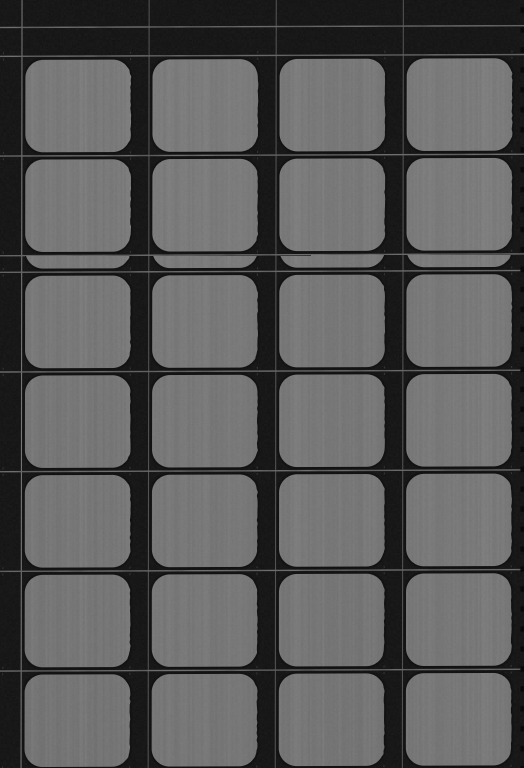
This pattern is drawn by a Shadertoy shader. Its source:

```glsl
#define PITCH vec2(0.1655, 0.1298)
#define ORIGIN vec2(0.0287, 0.0734)
#define CELL_CENTER vec2(0.0731, 0.0649)
#define CELL_HALF vec2(0.0686, 0.0602)
#define CORNER 0.0235
#define TILT vec2(0.0013, 0.0035)
#define SPLICE 0.3341
#define OVERLAP 0.0216
#define HEADER_LINE -0.0376
#define LINE_WIDTH 0.0018
#define CELL_TONE 0.472
#define GAP_TONE 0.092

float hash(vec2 p) {
    vec3 q = fract(vec3(p.xyx) * 0.1031);
    q += dot(q, q.yzx + 33.33);
    return fract((q.x + q.y) * q.z);
}

// One-dimensional value noise in 0..1
float noise(float x, float seed) {
    float i = floor(x), f = fract(x);
    f = f * f * (3.0 - 2.0 * f);
    return mix(hash(vec2(i, seed)), hash(vec2(i + 1.0, seed)), f);
}

float roundedBox(vec2 p, vec2 halfSize, float radius) {
    vec2 q = abs(p) - halfSize + radius;
    return length(max(q, 0.0)) + min(max(q.x, q.y), 0.0) - radius;
}

// Share of a pixel covered by a line of the given width
float stroke(float d, float width, float px) {
    float hi = min(d + 0.5 * px, 0.5 * width);
    float lo = max(d - 0.5 * px, -0.5 * width);
    return max(hi - lo, 0.0) / px;
}

void mainImage(out vec4 fragColor, in vec2 fragCoord) {
    float px = 1.0 / iResolution.y;
    vec2 canvas = vec2(fragCoord.x, iResolution.y - fragCoord.y) * px;

    // Slight skew, then a splice that repeats the end of the second row
    vec2 p = canvas + TILT * canvas.yx;
    if (p.y > SPLICE) p.y -= OVERLAP;
    p -= ORIGIN;

    vec2 id = floor(p / PITCH);
    vec2 local = p - id * PITCH;
    vec2 nearest = round(p / PITCH);
    vec2 toLine = p - nearest * PITCH;
    float grain = hash(floor(canvas * 512.0)) - 0.5;

    // Cell with a slightly worn right edge
    vec2 q = local - CELL_CENTER;
    float wear = noise(canvas.y * 220.0, id.x + 7.0) - 0.5;
    float d = roundedBox(q, CELL_HALF, CORNER);
    d += 0.0012 * wear * smoothstep(0.06, 0.068, q.x);
    float inGrid = step(0.0, min(id.x, id.y));
    float cell = clamp(0.5 - d / px, 0.0, 1.0) * inGrid;
    float rim = (1.0 - smoothstep(0.001, 0.0045, d)) * inGrid;

    // Fine vertical streaks and soft shading
    float streak = noise(canvas.x * 430.0, 1.0) - 0.5;
    streak += 0.6 * (noise(canvas.x * 90.0, 2.0) - 0.5);
    float face = CELL_TONE + 0.028 * streak + 0.012 * grain;
    face += 0.018 * (canvas.x - 0.35) - 0.018 * (canvas.y - 0.5);
    face += 0.008 * (hash(id + 11.0) - 0.5);

    float tone = GAP_TONE + 0.018 * grain;
    tone = mix(tone, 0.065, 0.8 * rim);

    // Guide lines; the first column line is brighter
    float row = stroke(toLine.y, LINE_WIDTH, px);
    row = max(row, stroke(p.y - HEADER_LINE, LINE_WIDTH, px));
    float column = stroke(toLine.x, 0.0014, px);
    float columnTone = nearest.x < 0.5 ? 0.46 : 0.32;
    float rowTone = 0.40 + 0.08 * (noise(canvas.x * 60.0, nearest.y + 20.0) - 0.5);
    tone = mix(tone, columnTone, column);
    tone = mix(tone, rowTone, row);

    // Faint ticks on both sides of each row line
    float tick = stroke(local.x - 0.1415, 0.0014, px);
    tick *= stroke(abs(toLine.y) - 0.0042, 0.0026, px) * px / max(px, 0.0026);
    tone = mix(tone, 0.32, min(tick, 1.0) * step(-0.01, p.y));

    // Dark perforations along the right margin
    float hole = abs(fract(canvas.y / 0.026) - 0.5) * 0.026 - 0.0035;
    float margin = smoothstep(0.677, 0.677 + px, canvas.x);
    tone = mix(tone, 0.035, margin * clamp(0.5 - hole / px, 0.0, 1.0));

    tone = mix(tone, face, cell);
    fragColor = vec4(vec3(tone), 1.0);
}
```
